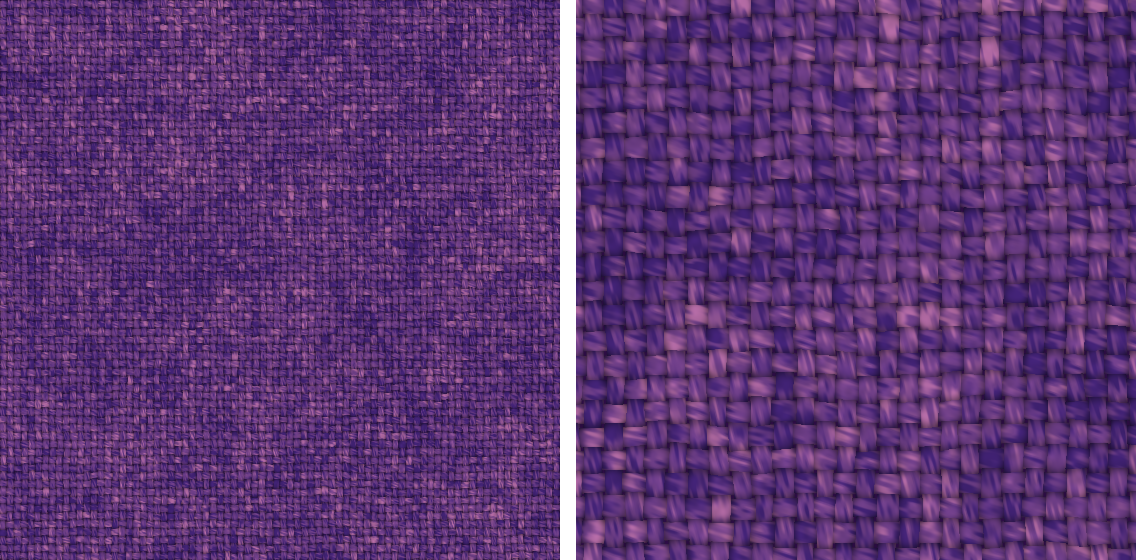
Left, the full canvas; right, a detail of the centre.
Give the GLSL for this texture, as a Shadertoy shader.

```glsl
// Plain-weave upholstery cloth in mottled indigo, violet and dusty pink yarn.

const vec2 THREADS = vec2(80.0, 70.0);      // warp columns, weft rows
const float PI = 3.14159265;
const vec3 GAP    = vec3(0.17, 0.05, 0.26);
const vec3 INDIGO = vec3(0.23, 0.12, 0.41);
const vec3 VIOLET = vec3(0.39, 0.22, 0.48);
const vec3 PINK   = vec3(0.62, 0.37, 0.57);

struct Yarn { vec3 color; float height; float cover; };

float hash(vec2 p) {
    vec3 q = fract(p.xyx * 0.1031);
    q += dot(q, q.yzx + 33.33);
    return fract((q.x + q.y) * q.z);
}

float noise(vec2 p) {
    vec2 i = floor(p), f = fract(p);
    f = f * f * (3.0 - 2.0 * f);
    return mix(mix(hash(i), hash(i + vec2(1, 0)), f.x),
               mix(hash(i + vec2(0, 1)), hash(i + vec2(1, 1)), f.x), f.y);
}

// Dark to light dye ramp
vec3 dyeRamp(float t) {
    vec3 c = mix(INDIGO, VIOLET, smoothstep(0.15, 0.52, t));
    return mix(c, PINK, smoothstep(0.52, 0.95, t));
}

// across: offset from the thread axis; along: position on it;
// lift: +1 where it passes over, -1 under; patch tone shifts the dye
Yarn makeYarn(float across, float along, float id, float lift,
              float halfWidth, float tone, float soft) {
    // Slubs vary the thickness
    float w = halfWidth + 0.09 * (noise(vec2(along * 0.8, id * 5.0)) - 0.5);
    float a = across / w;
    float body = sqrt(max(1.0 - a * a, 0.0));
    float cover = 1.0 - smoothstep(1.0 - soft, 1.0 + soft, abs(a));

    // Twisted fibres, blotches of dye along the yarn, and whole-thread drift
    float fibre = noise(vec2(across * 6.0 + along * 1.6 + id * 17.0, along * 1.5 + id * 3.0));
    float blotch = noise(vec2(along * 0.9, id * 11.0 + 0.5));
    float drift = noise(vec2(along * 0.09, id * 7.0));
    float dye = 0.46 + 0.62 * (fibre - 0.5) + 0.62 * (blotch - 0.5)
              + 0.22 * (drift - 0.5) + tone;

    float height = 0.6 * body + 0.5 * lift;
    float shade = mix(0.48, 1.1, smoothstep(-0.1, 1.05, height));
    return Yarn(dyeRamp(dye) * shade, height - 2.0 * (1.0 - cover), cover);
}

vec3 weave(vec2 uv, float pixel) {
    vec2 p = uv * THREADS;
    // Slight unevenness of the loom
    p += 0.3 * (vec2(noise(p * 0.35), noise(p * 0.35 + 41.0)) - 0.5);

    vec2 cell = floor(p);
    vec2 f = p - cell - 0.5;
    float side = 1.0 - 2.0 * mod(cell.x + cell.y, 2.0);
    float tone = 0.16 * (noise(uv * 9.0) - 0.5) + 0.14 * (noise(uv * 26.0 + 7.0) - 0.5);
    float soft = clamp(1.3 * pixel, 0.03, 0.4);

    Yarn warp = makeYarn(f.x, p.y, cell.x + 1.0, side * cos(PI * f.y), 0.45, tone, soft);
    Yarn weft = makeYarn(f.y, p.x, cell.y + 201.0, -side * cos(PI * f.x), 0.43, tone, soft);

    // The higher yarn hides the lower one
    float top = smoothstep(-soft, soft, warp.height - weft.height);
    vec3 yarn = mix(weft.color, warp.color, top);
    return mix(GAP, yarn, max(warp.cover, weft.cover));
}

void mainImage(out vec4 fragColor, in vec2 fragCoord) {
    vec2 uv = fragCoord / iResolution.xy;
    float pixel = THREADS.x / iResolution.x;
    vec3 color = weave(uv, pixel);

    // Stray lint lightens or darkens the surface a little
    color *= 0.93 + 0.14 * noise(uv * THREADS * 3.0 + 90.0);
    fragColor = vec4(color, 1.0);
}
```
